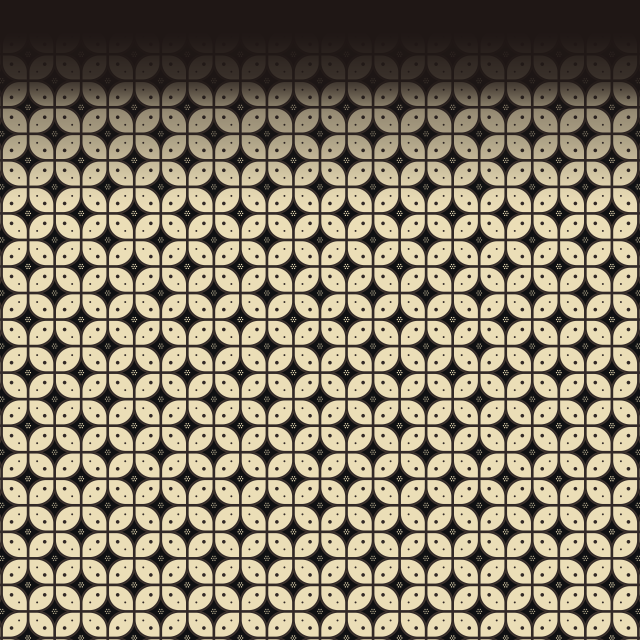
A Shadertoy shader for this pattern:

```glsl
// Cream leaf tiles between dark stars with tiny flowers, fading into shadow at the top.

const float PERIOD = 0.04146;        // tile size in canvas heights
const vec2  CENTER_SHIFT = vec2(0.0, 0.0007);
const float GAP = 0.05;              // half width of the grid lines, in tiles
const float ROUND = 0.63;            // radius of the leaf's round corners
const float BIG_DOT = 0.068;
const float SMALL_DOT = 0.036;
const float FLOWER_RING = 0.085;
const float SEED = 0.025;
const int   SAMPLES = 3;             // per axis

const vec3 CREAM  = vec3(0.922, 0.870, 0.718);
const vec3 LINE   = vec3(0.195, 0.162, 0.152);
const vec3 TRIM   = vec3(0.290, 0.235, 0.205);
const vec3 CORE   = vec3(0.060, 0.064, 0.072);
const vec3 SHADOW = vec3(0.122, 0.090, 0.083);

float cover(float d, float w) {
    return clamp(0.5 - d / w, 0.0, 1.0);
}

// Leaf in the unit tile: round at (1,0) and (0,1), square at the other corners
float leafDistance(vec2 t) {
    if (t.x < t.y) t = t.yx;
    vec2 k = vec2(t.x - (1.0 - GAP - ROUND), GAP + ROUND - t.y);
    float corner = length(max(k, 0.0)) + min(max(k.x, k.y), 0.0) - ROUND;
    return max(corner, max(GAP - t.x, t.y - 1.0 + GAP));
}

// One seed in the middle and six around it
float flowerDistance(vec2 p) {
    float d = length(p);
    for (int i = 0; i < 6; i++) {
        float a = float(i) * 1.0471976;
        d = min(d, length(p - FLOWER_RING * vec2(cos(a), sin(a))));
    }
    return d - SEED;
}

// Tile pattern; q is in tiles, w is the smoothing width
vec3 tiles(vec2 q, float w) {
    // Mirror every second tile
    vec2 t = abs(mod(q + 1.0, 2.0) - 1.0);
    float leaf = leafDistance(t);

    // Lines, trim and star core
    vec3 col = LINE;
    col = mix(col, CORE, cover(0.085 - leaf, w));
    col = mix(col, TRIM, 0.7 * cover(abs(leaf - 0.066) - 0.011, w));

    // Flowers: bright in one set of stars, softer in the other
    bool bright = t.x > t.y;
    vec2 star = bright ? vec2(1.0, 0.0) : vec2(0.0, 1.0);
    col = mix(col, CREAM, (bright ? 1.0 : 0.72) * cover(flowerDistance(t - star), w));

    // Leaf and its two dots
    col = mix(col, CREAM, cover(leaf, w));
    float dots = min(length(t - 0.375) - BIG_DOT, length(t - 0.66) - SMALL_DOT);
    return mix(col, LINE, cover(dots, w));
}

// Light falling off toward the top edge
float topLight(float depth) {
    return 0.12 * smoothstep(0.0456, 0.1237, depth)
         + 0.45 * smoothstep(0.1146, 0.1820, depth)
         + 0.43 * smoothstep(0.1500, 0.3386, depth);
}

void mainImage(out vec4 fragColor, in vec2 fragCoord) {
    float n = float(SAMPLES);
    float w = 1.0 / (PERIOD * iResolution.y * n);
    vec3 col = vec3(0.0);

    // Average a small grid of samples
    for (int j = 0; j < SAMPLES; j++) {
        for (int i = 0; i < SAMPLES; i++) {
            vec2 offset = (vec2(i, j) + 0.5) / n - 0.5;
            vec2 p = (fragCoord + offset - 0.5 * iResolution.xy) / iResolution.y;
            col += tiles((p - CENTER_SHIFT) / PERIOD, w);
        }
    }
    col /= n * n;

    float depth = 1.0 - fragCoord.y / iResolution.y;
    fragColor = vec4(mix(SHADOW, col, topLight(depth)), 1.0);
}
```
